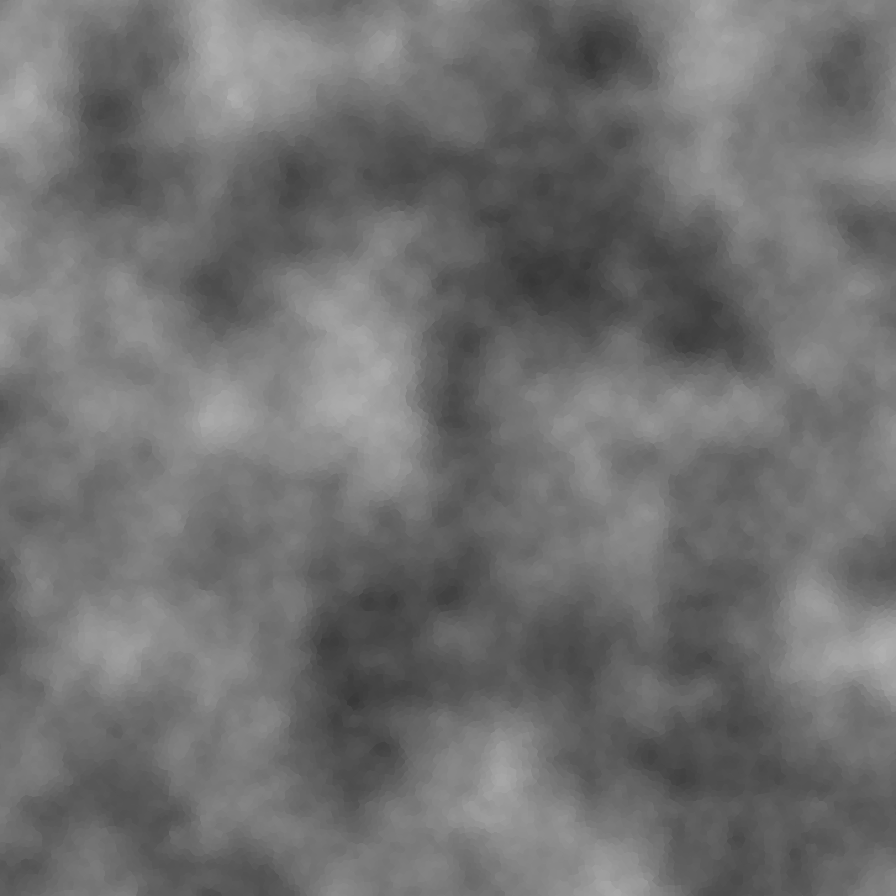
Write a Shadertoy shader that draws this texture.

```glsl
#define BASE_CELLS 7.6
#define OCTAVES 5
#define GAIN 0.5
#define MEAN_GREY 0.468
#define CONTRAST 0.345
#define GRAIN_CELLS 170.0
#define GRAIN_SHARPNESS 14.0

float hash(vec2 p) {
    vec3 q = fract(p.xyx * vec3(0.1031, 0.1030, 0.0973));
    q += dot(q, q.yzx + 33.33);
    return fract((q.x + q.y) * q.z);
}

// Smoothly interpolated lattice values, centred on zero
float valueNoise(vec2 p) {
    vec2 cell = floor(p);
    vec2 f = fract(p);
    vec2 blend = f * f * (3.0 - 2.0 * f);
    float low = mix(hash(cell), hash(cell + vec2(1.0, 0.0)), blend.x);
    float high = mix(hash(cell + vec2(0.0, 1.0)), hash(cell + vec2(1.0)), blend.x);
    return mix(low, high, blend.y) - 0.5;
}

// Cloud layers, each finer and fainter than the last
float clouds(vec2 p) {
    float sum = 0.0;
    float amplitude = 1.0;
    for (int i = 0; i < OCTAVES; i++) {
        sum += amplitude * valueNoise(p);
        p = 2.0 * p + vec2(17.3, 41.7);
        amplitude *= GAIN;
    }
    return sum;
}

// Pull each point toward its nearest jittered cell centre, with soft borders
vec2 snapToGrain(vec2 p) {
    vec2 cell = floor(p);
    vec2 weightedCentre = vec2(0.0);
    float totalWeight = 0.0;
    for (int y = -1; y <= 1; y++) {
        for (int x = -1; x <= 1; x++) {
            vec2 id = cell + vec2(x, y);
            vec2 centre = id + vec2(hash(id + 5.2), hash(id + 91.7));
            vec2 offset = centre - p;
            float weight = exp(-GRAIN_SHARPNESS * dot(offset, offset));
            weightedCentre += weight * offset;
            totalWeight += weight;
        }
    }
    return p + weightedCentre / max(totalWeight, 1e-6);
}

void mainImage(out vec4 fragColor, in vec2 fragCoord) {
    vec2 uv = fragCoord / iResolution.y;
    vec2 grain = snapToGrain(uv * GRAIN_CELLS) / GRAIN_CELLS;
    float grey = MEAN_GREY + CONTRAST * clouds(grain * BASE_CELLS + 3.0);
    fragColor = vec4(vec3(clamp(grey, 0.0, 1.0)), 1.0);
}
```
